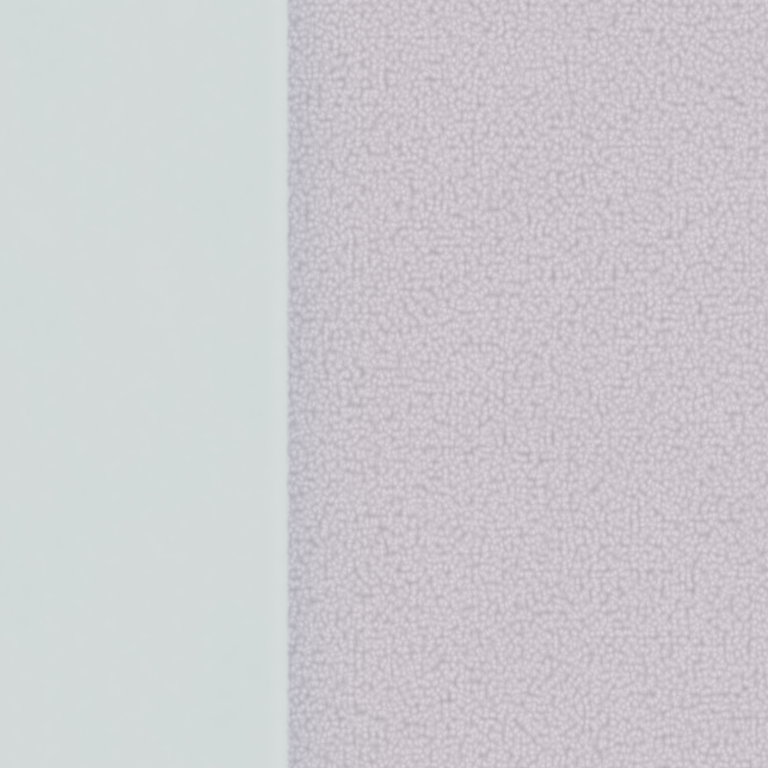
A Shadertoy shader for this texture:

```glsl
#define EDGE_X 0.375
#define EDGE_SOFT 0.004
#define GRAIN_CELLS 125.0
#define GRAIN_GAIN 0.115
#define WEAVE_GAIN 0.010
#define SHADE_WIDTH 0.035
#define WALL_COLOR vec3(0.826, 0.852, 0.850)
#define CLOTH_COLOR vec3(0.795, 0.773, 0.796)
#define SHADE_COLOR vec3(0.740, 0.738, 0.778)

vec2 hash2(vec2 p) {
    vec3 q = fract(vec3(p.xyx) * vec3(0.1031, 0.1030, 0.0973));
    q += dot(q, q.yzx + 33.33);
    return fract((q.xx + q.yz) * q.zy);
}

// Distance to the nearest jittered cell point
float cellular(vec2 p) {
    vec2 cell = floor(p), local = fract(p);
    float nearest = 2.0;
    for (int y = -1; y <= 1; y++) {
        for (int x = -1; x <= 1; x++) {
            vec2 offset = vec2(x, y);
            vec2 delta = offset + hash2(cell + offset) - local;
            nearest = min(nearest, dot(delta, delta));
        }
    }
    return sqrt(nearest);
}

// Slow cloudy variation, roughly -1 to 1
float layeredSines(vec2 p) {
    float sum = 0.0, amplitude = 0.5;
    for (int i = 0; i < 4; i++) {
        sum += amplitude * sin(p.x + 1.7 * sin(p.y)) * cos(p.y + 1.3 * sin(p.x));
        p = mat2(1.4, 1.1, -1.1, 1.4) * p + 2.3;
        amplitude *= 0.6;
    }
    return sum;
}

vec3 smoothWall(vec2 uv) {
    float cloud = layeredSines(uv * vec2(13.0, 9.0));
    float fine = layeredSines(uv * 75.0 + 4.0);
    vec3 color = WALL_COLOR + cloud * vec3(0.007, -0.002, 0.001) + fine * 0.003;
    // Pale lip beside the boundary
    float lip = exp(-pow((uv.x - EDGE_X + 0.012) / 0.009, 2.0));
    return color + lip * vec3(0.012, 0.009, 0.010);
}

vec3 wovenCloth(vec2 uv) {
    vec2 warped = uv + 0.0025 * vec2(layeredSines(uv * 40.0), layeredSines(uv.yx * 36.0 + 5.0));
    float grain = 0.42 - cellular(warped * GRAIN_CELLS);
    grain += 0.5 * (0.42 - cellular(warped * GRAIN_CELLS * vec2(1.5, 0.9) + 17.0));

    // Threads run in patches along either axis
    float direction = smoothstep(-0.3, 0.3, layeredSines(uv * 24.0 + 8.0));
    float weave = mix(sin(warped.x * 610.0), sin(warped.y * 580.0), direction);

    float cloud = layeredSines(uv * 11.0 + 2.0);
    float shade = exp(-max(uv.x - EDGE_X, 0.0) / SHADE_WIDTH);
    vec3 color = mix(CLOTH_COLOR, SHADE_COLOR, shade * (0.85 + 0.15 * cloud));
    color += cloud * vec3(0.006, 0.005, 0.004);
    return color + grain * GRAIN_GAIN + weave * WEAVE_GAIN;
}

void mainImage(out vec4 fragColor, in vec2 fragCoord) {
    vec2 uv = fragCoord / iResolution.xy;

    // Slightly frayed vertical boundary
    float boundary = EDGE_X + 0.0012 * layeredSines(vec2(3.0, uv.y * 70.0));
    float cloth = smoothstep(-EDGE_SOFT, EDGE_SOFT, uv.x - boundary);

    vec3 color = mix(smoothWall(uv), wovenCloth(uv), cloth);
    fragColor = vec4(clamp(color, 0.0, 1.0), 1.0);
}
```
